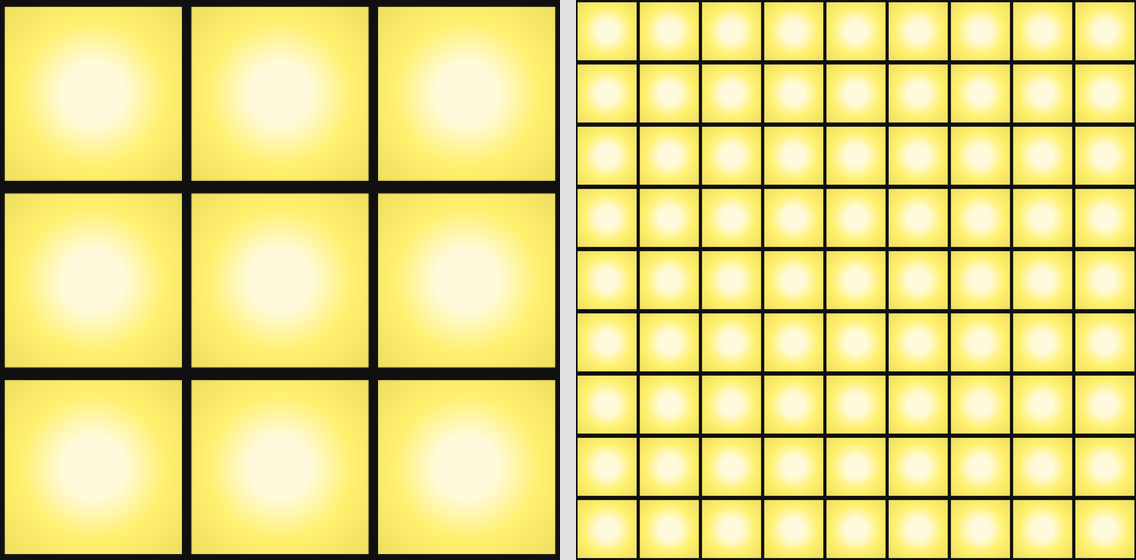
Left, the tile; right, the same tile 3 across and 3 down.
Reproduce this pattern procedurally as a Shadertoy shader.

```glsl
// A three by three grid of glowing yellow panels between near-black bars.
// Each cell is a box mask, slightly wider than tall, filled with a radial
// gradient that runs from a pale core through yellow to dimmer corners.

#define REPEATS 3.0
#define PANEL_HALF vec2(0.4745, 0.466)
#define PANEL_CENTER vec2(0.5, 0.4975)
#define CORE_RADIUS 0.162
#define YELLOW_RADIUS 0.388
#define CORNER_RADIUS 0.665
#define BAR_COLOR vec3(0.063)
#define CORE_COLOR vec3(1.0, 0.982, 0.862)
#define YELLOW_COLOR vec3(1.0, 0.942, 0.432)
#define CORNER_COLOR vec3(0.932, 0.872, 0.375)

// Linear ramp from 0 at a to 1 at b
float ramp(float a, float b, float x) {
    return clamp((x - a) / (b - a), 0.0, 1.0);
}

// Radial light, by distance from the panel center
vec3 glow(float radius) {
    vec3 color = mix(CORE_COLOR, YELLOW_COLOR, ramp(CORE_RADIUS, YELLOW_RADIUS, radius));
    return mix(color, CORNER_COLOR, ramp(YELLOW_RADIUS, CORNER_RADIUS, radius));
}

// Box coverage, smoothed over one pixel on each axis
float panelMask(vec2 p, vec2 pixel) {
    vec2 cover = clamp((PANEL_HALF - abs(p)) / pixel + 0.5, 0.0, 1.0);
    return cover.x * cover.y;
}

void mainImage(out vec4 fragColor, in vec2 fragCoord) {
    // Cell coordinates around the panel center
    vec2 cell = fract(fragCoord / iResolution.xy * REPEATS);
    vec2 p = cell - PANEL_CENTER;
    vec2 pixel = REPEATS / iResolution.xy;

    // Panel over bars
    vec3 color = mix(BAR_COLOR, glow(length(p)), panelMask(p, pixel));
    fragColor = vec4(color, 1.0);
}
```
